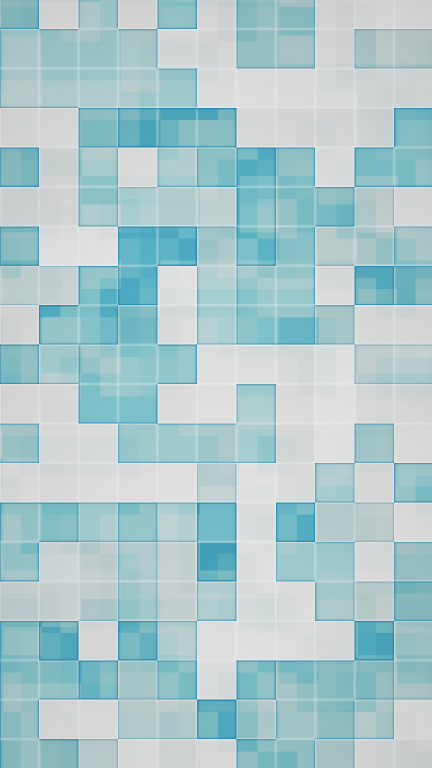
This background is drawn by a Shadertoy shader. Its source:

```glsl
#define CELLS_ACROSS 10.95
#define GRID_SHIFT vec2(0.01, 0.27)
#define LINE_WIDTH 0.032
#define CLUSTERING 0.40
#define OVERLAY_ALPHA 0.25
#define SEAM_LIGHT 0.30
#define EDGE_DARK 0.75
#define VIGNETTE 0.16
#define EDGE_BLUE vec3(0.10, 0.49, 0.67)

float hash(vec2 p) {
    vec3 q = fract(vec3(p.xyx) * 0.1031);
    q += dot(q, q.yzx + 33.33);
    return fract((q.x + q.y) * q.z);
}

float cornerSlope(vec2 corner, vec2 offset) {
    float angle = 6.2832 * hash(corner + 71.0);
    return dot(vec2(cos(angle), sin(angle)), offset);
}

float gradientNoise(vec2 p) {
    vec2 i = floor(p), f = p - i;
    vec2 u = f * f * f * (f * (f * 6.0 - 15.0) + 10.0);
    vec2 e = vec2(0.0, 1.0);
    float low = mix(cornerSlope(i, f), cornerSlope(i + e.yx, f - e.yx), u.x);
    float high = mix(cornerSlope(i + e, f - e), cornerSlope(i + 1.0, f - 1.0), u.x);
    return mix(low, high, u.y);
}

// Cells follow a left or lower neighbour at random, forming blocks
vec2 blockAnchor(vec2 cell) {
    for (int i = 0; i < 2; i++) {
        float pick = hash(cell + 137.0);
        cell -= pick < 0.24 ? vec2(1.0, 0.0) : pick < 0.38 ? vec2(0.0, 1.0) : vec2(0.0);
    }
    return cell;
}

// Tone level: 0 is grey, 4 and above is strong blue
float cellTone(vec2 cell) {
    vec2 anchor = blockAnchor(cell);
    float rank = hash(anchor) + CLUSTERING * gradientNoise(anchor * 0.27 + 0.4);
    return step(0.41, rank) + step(0.55, rank) + step(0.74, rank)
         + step(0.88, rank) + 0.4 * step(0.97, rank);
}

vec3 toneColor(float tone) {
    vec3 ramp[6] = vec3[6](
        vec3(0.85, 0.85, 0.85), vec3(0.74, 0.80, 0.80), vec3(0.61, 0.77, 0.78),
        vec3(0.47, 0.73, 0.76), vec3(0.31, 0.66, 0.74), vec3(0.23, 0.58, 0.71));
    int level = int(clamp(tone, 0.0, 4.0));
    return mix(ramp[level], ramp[level + 1], clamp(tone - float(level), 0.0, 1.0));
}

// Border along one axis: dark inside the stronger cell, pale elsewhere
vec3 addBorder(vec3 color, float tone, vec2 cell, vec2 axis, float along) {
    float side = along < 0.5 ? -1.0 : 1.0;
    float dist = 0.5 - abs(along - 0.5);
    float rise = tone - cellTone(cell + axis * side);
    float line = 1.0 - smoothstep(LINE_WIDTH * 0.6, LINE_WIDTH * 1.4, dist);
    if (rise > 0.0) {
        float strength = EDGE_DARK * clamp(0.18 + 0.13 * tone + 0.09 * rise, 0.0, 1.0);
        float glow = 0.16 * exp(-dist * 14.0);
        return mix(color, EDGE_BLUE, strength * max(line, glow));
    }
    return mix(color, vec3(0.94), line * (SEAM_LIGHT - 0.08 * max(rise, -3.0)));
}

vec3 mosaic(vec2 p) {
    vec2 cell = floor(p), f = p - cell;
    float base = cellTone(cell);
    float tone = base;

    // Shifted translucent tiles
    float alpha = base > 0.5 ? OVERLAY_ALPHA : 0.07;
    for (int i = 1; i <= 2; i++) {
        float k = float(i);
        vec2 tile = floor(p * vec2(1.0, 0.6 + 0.4 * k) + vec2(0.46, 0.31) * k) + 83.0 * k;
        float present = step(0.4, hash(tile + 19.0));
        tone = mix(tone, cellTone(tile), alpha * present);
    }

    vec3 color = toneColor(tone);
    color += 0.035 * (hash(blockAnchor(cell) + 53.0) - 0.5);
    color += 0.012 * (0.5 - f.y);
    color = addBorder(color, base, cell, vec2(1.0, 0.0), f.x);
    return addBorder(color, base, cell, vec2(0.0, 1.0), f.y);
}

void mainImage(out vec4 fragColor, in vec2 fragCoord) {
    // Four samples per pixel keep tile edges smooth
    vec3 color = vec3(0.0);
    for (int i = 0; i < 4; i++) {
        vec2 jitter = vec2(i % 2, i / 2) * 0.5 - 0.25;
        vec2 p = (fragCoord + jitter) / iResolution.x * CELLS_ACROSS;
        color += 0.25 * mosaic(p + GRID_SHIFT + 40.0);
    }
    vec2 centered = fragCoord / iResolution.xy - 0.5;
    color *= 1.025 - VIGNETTE * dot(centered, centered);
    fragColor = vec4(color, 1.0);
}
```
